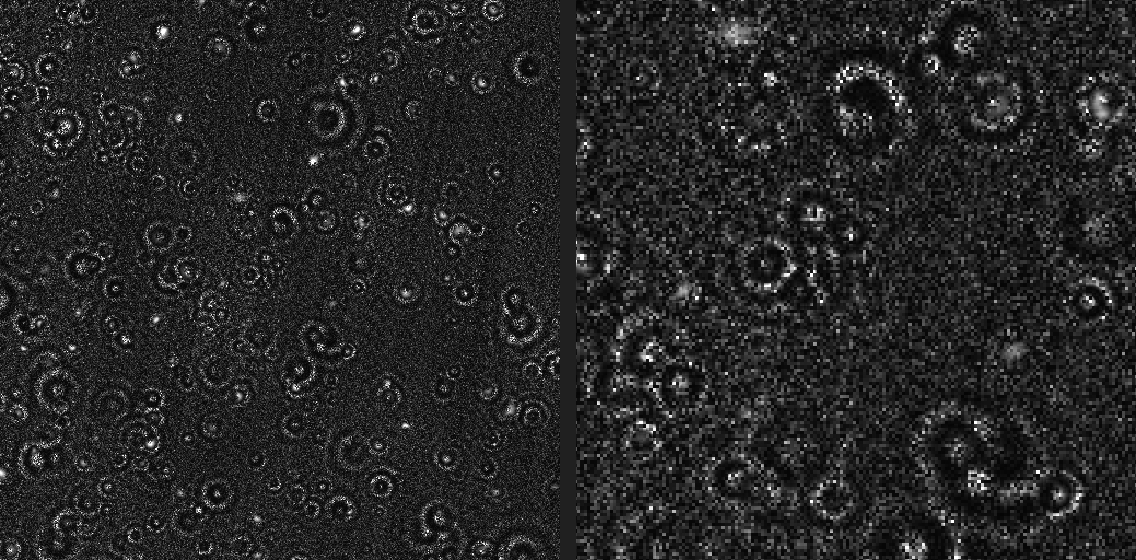
Left: the whole. Right: its middle third, enlarged.
This texture is drawn by a three.js fragment shader. Its source:

```glsl
// Grainy dark field of scattered particles seen as diffraction rings.
// Jittered grids of ringed spots modulate the strength of a fine
// half-normal grain; off-centre cores add small bright glints.

varying vec2 vUv;

const float TAU = 6.2831853;
const float GRAIN_COUNT = 512.0;
const float GRAIN_LEVEL = 0.15;
const float GLINT_LEVEL = 1.1;

float hash(vec2 p) {
  return fract(sin(dot(p, vec2(12.9898, 78.233))) * 43758.5453);
}

float valueNoise(vec2 p) {
  vec2 cell = floor(p);
  vec2 f = fract(p);
  f = f * f * (3.0 - 2.0 * f);
  float low = mix(hash(cell), hash(cell + vec2(1.0, 0.0)), f.x);
  float high = mix(hash(cell + vec2(0.0, 1.0)), hash(cell + 1.0), f.x);
  return mix(low, high, f.y);
}

// Normally distributed value for one grain
float gaussian(vec2 cell) {
  float a = max(hash(cell + 0.37), 0.0001);
  float b = hash(cell + vec2(71.3, 19.7));
  return sqrt(-2.0 * log(a)) * cos(TAU * b);
}

// Damped concentric fringes, stronger toward one side
float fringes(vec2 offset, float radius, float rings, float phase, vec2 side) {
  float r = length(offset);
  float u = r / radius;
  float lean = 1.0 + 0.7 * dot(offset, side) / (r + 0.2 * radius);
  return cos(TAU * rings * u + phase) * exp(-0.75 * u * u) * lean;
}

// Short bright arc, pushed off centre along the given side
float glint(vec2 offset, float radius, vec2 side) {
  vec2 d = offset - side * radius * 0.22;
  vec2 local = vec2(dot(d, side), dot(d, vec2(-side.y, side.x))) / radius;
  local.x += 0.7 * local.y * local.y;
  return exp(-dot(local * local, vec2(13.0, 6.0)));
}

// One grid of particles: x holds the fringes, y the glints
vec2 particles(vec2 uv, float count, vec2 sizes, float maxRings,
               float contrast, float shine, float seed) {
  vec2 p = uv * count;
  vec2 home = floor(p);
  vec2 total = vec2(0.0);
  for (int y = -1; y <= 1; y++) {
    for (int x = -1; x <= 1; x++) {
      vec2 cell = home + vec2(float(x), float(y));
      vec2 id = cell + seed;
      vec2 center = cell + vec2(hash(id + 1.7), hash(id + 5.3));
      float crowd = valueNoise(center / count * 5.0 + 3.0);
      float present = step(hash(id + 9.1), 0.15 + 0.9 * crowd);
      float radius = mix(sizes.x, sizes.y, hash(id + 13.9));
      float rings = mix(0.9, maxRings, hash(id + 17.3));
      float angle = TAU * hash(id + 23.1);
      vec2 side = vec2(cos(angle), sin(angle));
      float phase = (hash(id + 29.7) - 0.5) * 2.8;
      float power = contrast * mix(0.35, 1.4, hash(id + 31.9));
      float spark = shine * pow(hash(id + 37.7), 2.2);
      vec2 offset = p - center;
      total.x += present * power * fringes(offset, radius, rings, phase, side);
      total.y += present * spark * glint(offset, radius, side);
    }
  }
  return total;
}

void main() {
  // Small sharp spots, middling rings, wide faint fringes
  vec2 field = particles(vUv, 17.0, vec2(0.2, 0.34), 1.1, 1.4, 1.0, 11.0);
  field += particles(vUv, 13.0, vec2(0.22, 0.4), 1.6, 1.15, 0.6, 47.0);
  field += particles(vUv, 8.0, vec2(0.24, 0.42), 2.6, 0.8, 0.0, 83.0);

  // Uneven illumination and fringes scale the grain
  float haze = mix(0.82, 1.12, valueNoise(vUv * 5.0 + 3.0));
  float spread = GRAIN_LEVEL * haze * clamp(exp(field.x), 0.22, 3.2);

  float grain = gaussian(floor(vUv * GRAIN_COUNT));
  float light = abs(spread * grain + GLINT_LEVEL * field.y);
  gl_FragColor = vec4(vec3(min(0.02 + light, 1.0)), 1.0);
}
```
